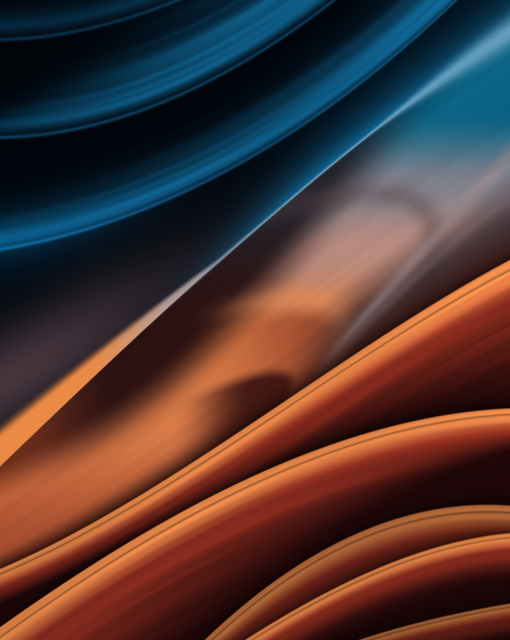
Give the GLSL for this background, as a WebGL 2 fragment shader.

```glsl
#version 300 es
precision highp float;
// Diagonal silk folds: blue bands above, a grey-to-amber sheet, glowing copper ridges below.
uniform vec2 u_resolution;
out vec4 fragColor;

float hash(vec2 p) { return fract(sin(dot(p, vec2(127.1, 311.7))) * 43758.5); }

float noise(vec2 p) {
    vec2 i = floor(p), f = fract(p);
    f = f * f * (3.0 - 2.0 * f);
    return mix(mix(hash(i), hash(i + vec2(1, 0)), f.x),
               mix(hash(i + vec2(0, 1)), hash(i + vec2(1, 1)), f.x), f.y);
}

// Cubic through the heights h at x = 0, 1/3, 2/3, 1
float curve(float x, vec4 h) {
    float s = 3.0 * x, a = s - 1.0, b = s - 2.0, c = s - 3.0;
    return dot(h, vec4(-a * b * c / 6.0, s * b * c / 2.0, -s * a * c / 2.0, s * a * b / 6.0));
}

float line(float d, float width) { return exp(-d * d / (width * width)); }

// Fine threads that run along a fold
float threads(float x, float d) {
    return 0.6 * noise(vec2(x * 2.0, d * 55.0)) + 0.4 * noise(vec2(x * 3.0 + 7.0, d * 150.0));
}

// Parabolic hairpin, positive inside, opening down-left from its tip
float lobe(vec2 p, vec2 tip, float k) {
    vec2 q = p - tip;
    float u = -dot(q, vec2(0.8, 0.6)), v = dot(q, vec2(-0.6, 0.8));
    return (u - k * v * v) / sqrt(1.0 + 4.0 * k * k * v * v);
}

// Blue light lying on the upper side of an edge
vec3 blueBand(float x, float d, float width, float soft) {
    float glow = smoothstep(-0.004, soft, d) * exp(-pow(max(d, 0.0) / width, 2.0));
    vec3 tint = mix(vec3(0.02, 0.22, 0.34), vec3(0.09, 0.56, 0.77), threads(x, d));
    return tint * glow + vec3(0.04, 0.22, 0.32) * line(d, 0.003);
}

// Copper ridge: orange rim, red flank, dark hollow; drawn over col below the edge
vec3 ridge(vec3 col, float x, float d, float width, float depth, float gain) {
    float aa = 1.2 / u_resolution.y;
    vec3 c = mix(vec3(0.96, 0.56, 0.30), vec3(0.54, 0.17, 0.12), smoothstep(0.35 * width, 1.3 * width, d));
    c = mix(c, vec3(0.13, 0.03, 0.035), smoothstep(width, depth, d));
    c *= gain * (0.8 + 0.35 * threads(x, d));
    c *= 1.0 - 0.3 * line(d - 0.32 * width, 0.002);
    col *= 1.0 - 0.55 * exp(-max(-d, 0.0) / 0.012);
    return mix(col, c, smoothstep(-aa, aa, d));
}

// Sheet between the crease (t = 0) and the first ridge (t = 1)
vec3 sheet(vec2 uv, float t) {
    float x = uv.x, y = uv.y;
    vec2 p = uv * vec2(0.8, 1.0);
    vec3 lit = mix(vec3(0.66, 0.30, 0.18), vec3(0.85, 0.48, 0.28), smoothstep(0.12, 0.36, y));
    lit = mix(lit, vec3(0.73, 0.55, 0.50), smoothstep(0.48, 0.61, y));
    lit = mix(lit, vec3(0.52, 0.51, 0.55), smoothstep(0.61, 0.71, y));
    lit = mix(lit, vec3(0.04, 0.38, 0.51), smoothstep(0.70, 0.83, y));
    vec3 dark = mix(vec3(0.17, 0.07, 0.07), vec3(0.14, 0.13, 0.16), smoothstep(0.5, 0.7, y));
    dark = mix(dark, vec3(0.02, 0.24, 0.34), smoothstep(0.72, 0.86, y));
    dark = mix(dark, vec3(0.42, 0.18, 0.11), 1.0 - smoothstep(0.03, 0.24, x));

    float start = curve(x, vec4(0.15, 0.47, 0.2, -0.1));
    vec3 col = mix(dark, lit, smoothstep(start - 0.2, start + 0.2, t));

    // Nested hairpins
    float outer = lobe(p, vec2(0.668, 0.668), 9.0);
    float inner = lobe(p, vec2(0.543, 0.512), 11.0);
    float core = lobe(p, vec2(0.460, 0.414), 28.0);
    float right = smoothstep(0.35, 0.6, x);
    col = mix(col, vec3(0.33, 0.26, 0.27), 0.4 * right * line(outer, 0.02));
    col = mix(col, vec3(0.88, 0.54, 0.33), 0.6 * right * line(inner, 0.015));
    col = mix(col, vec3(0.56, 0.25, 0.15), 0.75 * smoothstep(0.005, 0.05, inner) * smoothstep(0.38, 0.62, x));
    col = mix(col, vec3(0.22, 0.07, 0.06), 0.9 * smoothstep(-0.008, 0.02, core) * smoothstep(0.33, 0.5, x));

    // Shaded flank at the right with converging pale streaks
    float flank = smoothstep(0.55, 0.72, x);
    col = mix(col, vec3(0.20, 0.15, 0.17), flank * smoothstep(0.58, 0.88, t) * 0.9);
    float upper = y - curve(x, vec4(-0.3, 0.12, 0.46, 0.755));
    float lower = y - curve(x, vec4(-0.3, 0.11, 0.445, 0.694));
    col = mix(col, vec3(0.62, 0.54, 0.55), 0.55 * flank * line(upper, 0.006 + 0.014 * x * x));
    col = mix(col, vec3(0.45, 0.38, 0.40), 0.5 * flank * line(lower, 0.011));
    col = mix(col, vec3(0.24, 0.08, 0.06), 0.75 * smoothstep(0.82, 1.04, t));
    return col * (0.95 + 0.1 * threads(x, t * 0.25));
}

void main() {
    vec2 uv = gl_FragCoord.xy / u_resolution;
    float x = uv.x, y = uv.y, aa = 1.2 / u_resolution.y;

    // Night backdrop and blue bands
    vec3 col = vec3(0.004, 0.018, 0.04);
    float top = y - curve(x, vec4(0.938, 0.995, 1.13, 1.3));
    float middle = y - curve(x, vec4(0.785, 0.845, 1.007, 1.26));
    float low = y - curve(x, vec4(0.61, 0.69, 0.846, 1.085));
    col += 0.7 * blueBand(x, top, 0.035, 0.03);
    col += 0.9 * blueBand(x, middle, 0.03 + 0.2 * x, 0.025);
    col += 0.9 * blueBand(x, low, 0.045 + 0.035 * x, 0.014);
    col += vec3(0.01, 0.16, 0.24) * exp(-abs(low) / 0.03) * (1.0 - smoothstep(0.0, 0.5, x));

    // Smoky haze at the left and blue glow above the crease
    float crease = y - curve(x, vec4(0.271, 0.522, 0.753, 0.95));
    col += vec3(0.27, 0.19, 0.20) * line(x, 0.38) * line(y - 0.40 - 0.45 * x, 0.085);
    col += vec3(0.05, 0.38, 0.54) * exp(-max(crease, 0.0) / (0.02 + 0.035 * x)) * smoothstep(0.25, 0.65, x);

    // Amber wedge that tapers to a pale edge
    float wedge = 0.063 * max(1.0 - x / 0.43, 0.0) + 0.002;
    vec3 wedgeColor = mix(vec3(0.92, 0.54, 0.27), vec3(0.70, 0.64, 0.64), smoothstep(0.15, 0.38, x));
    wedgeColor *= 0.7 + 0.3 * smoothstep(0.0, 0.04, wedge - crease + 0.02);
    float wedgeMask = 1.0 - smoothstep(wedge * 0.65, wedge + 0.006, crease);
    col = mix(col, wedgeColor, wedgeMask * (1.0 - smoothstep(0.38, 0.55, x)));

    // Middle sheet and the bright crease
    float first = curve(x, vec4(0.111, 0.255, 0.431, 0.594)) - y;
    float t = -crease / max(first - crease, 0.01);
    t = clamp(-crease / max(-crease - first, 0.01), 0.0, 1.2);
    col = mix(col, sheet(uv, t), smoothstep(-aa, aa, -crease));
    float shine = line(crease, 0.0025 + 0.022 * smoothstep(0.7, 1.05, x));
    col = mix(col, vec3(0.50, 0.70, 0.82), shine * 0.75 * smoothstep(0.28, 0.5, x));

    // Copper ridges, back to front
    float second = curve(x, vec4(0.02, 0.19, 0.31, 0.362)) - y;
    float third = curve(x, vec4(-0.42, -0.055, 0.154, 0.21)) - y;
    float fourth = curve(x, vec4(-0.28, -0.08, 0.085, 0.167)) - y;
    float corner = curve(x, vec4(-0.36, -0.14, -0.01, 0.057)) - y;
    col = ridge(col, x, first, 0.025 + 0.025 * x, 0.06 + 0.17 * x * x, 1.0);
    col = ridge(col, x, second, 0.05 - 0.02 * x, 0.3 - 0.23 * x, 1.0);
    col = ridge(col, x, third, 0.035, 0.13, 0.75);
    col = ridge(col, x, fourth, 0.022, 0.075, 0.95);
    col = ridge(col, x, corner, 0.018, 0.06, 0.7);

    fragColor = vec4(clamp(col, 0.0, 1.0), 1.0);
}
```
